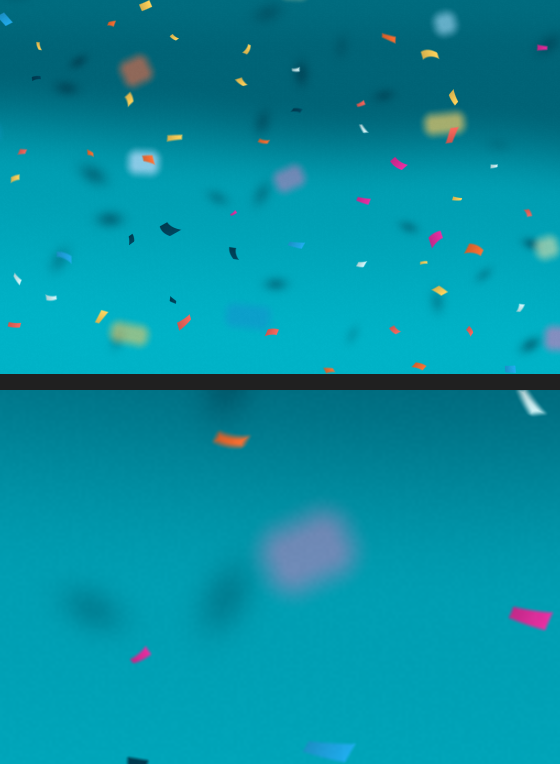
Top: the whole. Bottom: its middle third, enlarged.
Give the GLSL for this background, as a WebGL 1 fragment shader.

```glsl
precision highp float;
uniform vec2 u_resolution;

#define SHADOW_COUNT 26
#define BOKEH_COUNT 11
#define PIECE_COUNT 58
#define SHADOW_OPACITY 0.42
#define BOKEH_BLUR 0.019
#define PIECE_BLUR 0.0028
#define GRAIN 0.012
#define LOW_TEAL vec3(0.0, 0.70, 0.78)
#define MID_TEAL vec3(0.0, 0.62, 0.70)
#define HIGH_TEAL vec3(0.0, 0.39, 0.465)

float hash(float n) {
    return fract(sin(n * 12.9898 + 4.137) * 43758.5453);
}

float hash2(vec2 p) {
    return fract(sin(dot(p, vec2(127.1, 311.7))) * 43758.5453);
}

float valueNoise(vec2 p) {
    vec2 cell = floor(p), f = fract(p);
    f = f * f * (3.0 - 2.0 * f);
    float low = mix(hash2(cell), hash2(cell + vec2(1.0, 0.0)), f.x);
    float high = mix(hash2(cell + vec2(0.0, 1.0)), hash2(cell + 1.0), f.x);
    return mix(low, high, f.y);
}

// Evenly spread positions with a little jitter, slightly beyond the canvas
vec2 scatter(float id, vec2 offset, float aspect) {
    vec2 spread = fract(offset + id * vec2(0.7549, 0.5698));
    vec2 jitter = vec2(hash(id + offset.x), hash(id + offset.y + 7.0)) - 0.5;
    return (spread * 1.06 - 0.03 + jitter * 0.12) * vec2(aspect, 1.0);
}

vec2 rotate(vec2 p, float angle) {
    float c = cos(angle), s = sin(angle);
    return vec2(c * p.x + s * p.y, c * p.y - s * p.x);
}

float roundedBox(vec2 p, vec2 halfSize, float radius) {
    vec2 d = abs(p) - halfSize + radius;
    return length(max(d, 0.0)) + min(max(d.x, d.y), 0.0) - radius;
}

float coverage(float dist, float blur) {
    return 1.0 - smoothstep(-blur, blur, dist);
}

vec3 paperColor(float pick) {
    if (pick < 0.24) return vec3(0.97, 0.78, 0.32);
    if (pick < 0.44) return vec3(0.93, 0.36, 0.32);
    if (pick < 0.55) return vec3(0.95, 0.40, 0.16);
    if (pick < 0.71) return vec3(0.88, 0.15, 0.58);
    if (pick < 0.84) return vec3(0.12, 0.62, 0.86);
    if (pick < 0.93) return vec3(0.80, 0.91, 0.92);
    return vec3(0.0, 0.23, 0.32);
}

vec3 bokehColor(float kind) {
    if (kind < 0.5) return vec3(0.80, 0.86, 0.68);
    if (kind < 1.5) return vec3(0.56, 0.80, 0.91);
    if (kind < 2.5) return vec3(0.74, 0.50, 0.74);
    if (kind < 3.5) return vec3(0.93, 0.79, 0.40);
    if (kind < 4.5) return vec3(0.06, 0.60, 0.80);
    return vec3(0.90, 0.42, 0.28);
}

vec3 backdrop(vec2 p) {
    float drift = 0.06 * (valueNoise(p * 2.3) - 0.5);
    float height = p.y + 0.05 * (p.x - 0.75) + drift;
    vec3 color = mix(LOW_TEAL, MID_TEAL, smoothstep(0.05, 0.52, height));
    color = mix(color, HIGH_TEAL, smoothstep(0.48, 0.76, height));
    return color + vec3(0.0, 0.03, 0.03) * smoothstep(0.85, 1.0, p.y);
}

void main() {
    vec2 p = gl_FragCoord.xy / u_resolution.y;
    float aspect = u_resolution.x / u_resolution.y;
    float pixel = 1.0 / u_resolution.y;
    vec3 color = backdrop(p);

    // Soft dark shadows
    for (int i = 0; i < SHADOW_COUNT; i++) {
        float id = float(i);
        vec2 q = rotate(p - scatter(id, vec2(0.13, 0.71), aspect), hash(id + 20.0) * 2.4 - 0.6);
        q /= vec2(0.042, 0.027) * mix(0.75, 1.2, hash(id + 31.0));
        float opacity = SHADOW_OPACITY * mix(0.3, 1.25, hash(id + 43.0));
        color = mix(color, vec3(0.0, 0.20, 0.27), opacity * exp(-dot(q, q) * 1.6));
    }

    // Large out of focus pieces
    for (int i = 0; i < BOKEH_COUNT; i++) {
        float id = float(i);
        vec2 q = rotate(p - scatter(id, vec2(0.47, 0.95), aspect), hash(id + 61.0) * 0.9 - 0.4);
        vec2 halfSize = vec2(mix(0.026, 0.060, hash(id + 73.0)), mix(0.024, 0.036, hash(id + 87.0)));
        float dist = roundedBox(q, halfSize, 0.023);
        float opacity = mix(0.55, 0.98, hash(id + 91.0));
        color = mix(color, bokehColor(mod(id, 6.0)), opacity * coverage(dist, BOKEH_BLUR));
    }

    // Crisp pieces: sheared, tapered and gently curled rectangles
    for (int i = 0; i < PIECE_COUNT; i++) {
        float id = float(i) + 100.0;
        float turn = hash(id + 11.0) * 2.0 - 1.0;
        vec2 q = rotate(p - scatter(id, vec2(0.31, 0.22), aspect), turn * abs(turn) * 1.5);
        float size = mix(0.45, 1.2, hash(id + 23.0));
        vec2 halfSize = size * vec2(0.0185, mix(0.006, 0.0125, hash(id + 37.0)));
        q.x += q.y * (hash(id + 41.0) - 0.5) * 1.1;
        q.y += q.x * q.x * (hash(id + 53.0) - 0.5) * 30.0;
        halfSize.y *= 1.0 + 0.6 * (hash(id + 67.0) - 0.5) * q.x / halfSize.x;
        float dist = roundedBox(q, halfSize, 0.0015);
        float blur = max(PIECE_BLUR * mix(0.6, 1.5, hash(id + 79.0)), 0.7 * pixel);
        vec3 paper = paperColor(hash(id + 83.0)) * (1.0 + 0.10 * clamp(q.x / halfSize.x, -1.0, 1.0));
        color = mix(color, paper, 0.95 * coverage(dist, blur));
    }

    color += GRAIN * (valueNoise(p * 340.0) - 0.5);
    gl_FragColor = vec4(clamp(color, 0.0, 1.0), 1.0);
}
```
